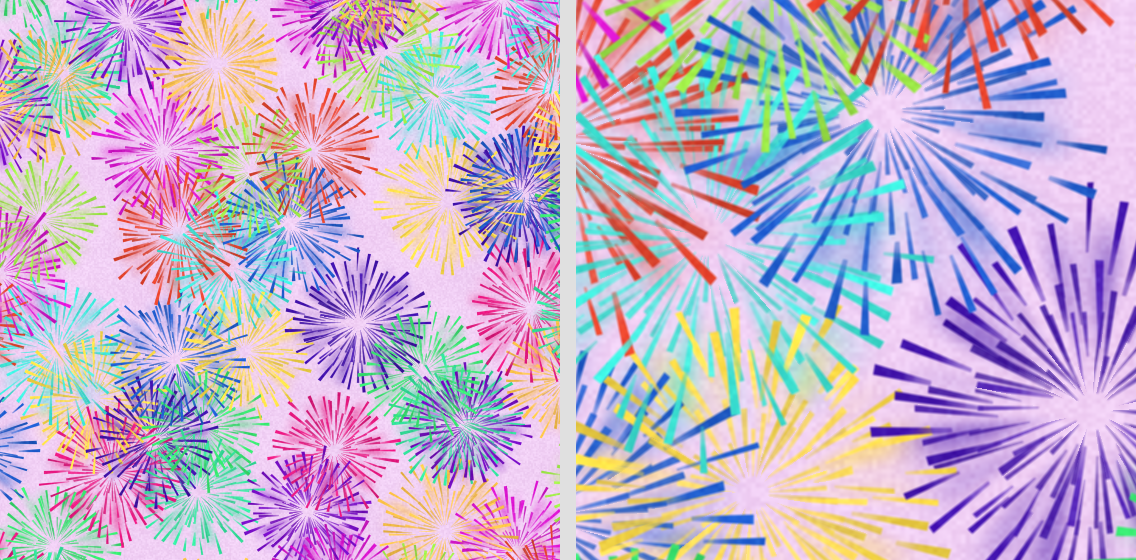
Left: the whole. Right: its middle third, enlarged.
This pattern is drawn by a Shadertoy shader. Its source:

```glsl
// Overlapping firework bursts of coloured radial strokes on grainy pink paper.
#define GRID 6.0            // bursts per canvas height
#define JITTER 1.0          // scatter of burst centres inside their cells
#define RADIUS 0.143        // largest burst radius
#define RAYS 38.0           // strokes per ring
#define RINGS 3             // rings of strokes per burst
#define STROKE 0.0027       // half width of a stroke at its tip
#define SOFTNESS 0.0012     // half width of the blur on stroke edges
#define TILT 0.24           // how far strokes lean off the radius
#define WASH 0.50           // strength of the tint between strokes
#define GRAIN 0.06          // strength of the paper grain
#define GRAIN_SCALE 360.0   // grains per canvas height
#define PAPER vec3(0.945, 0.815, 0.960)

const float TAU = 6.2831853;

const vec3 PALETTE[12] = vec3[12](
    vec3(0.22, 0.90, 0.44),   // green
    vec3(0.84, 0.08, 0.80),   // magenta
    vec3(1.00, 0.87, 0.28),   // yellow
    vec3(0.46, 0.05, 0.76),   // violet
    vec3(0.24, 0.92, 0.86),   // aqua
    vec3(0.90, 0.10, 0.50),   // crimson
    vec3(0.62, 0.92, 0.28),   // lime
    vec3(0.25, 0.07, 0.66),   // indigo
    vec3(1.00, 0.77, 0.28),   // amber
    vec3(0.12, 0.36, 0.80),   // blue
    vec3(0.20, 0.90, 0.62),   // mint
    vec3(0.88, 0.26, 0.17));  // vermilion

vec3 hash3(vec3 p) {
    p = fract(p * vec3(0.1031, 0.1030, 0.0973));
    p += dot(p, p.yxz + 33.33);
    return fract((p.xxy + p.yxx) * p.zyx);
}

float valueNoise(vec2 p) {
    vec2 i = floor(p), f = fract(p);
    f = f * f * (3.0 - 2.0 * f);
    float a = hash3(vec3(i, 7.0)).x;
    float b = hash3(vec3(i + vec2(1, 0), 7.0)).x;
    float c = hash3(vec3(i + vec2(0, 1), 7.0)).x;
    float d = hash3(vec3(i + vec2(1, 1), 7.0)).x;
    return mix(mix(a, b, f.x), mix(c, d, f.x), f.y);
}

// Tint a burst in uneven wedges that fade at its centre and its edge.
vec3 paintWash(vec3 col, vec2 p, vec3 ink, float seed, float radius) {
    float a = atan(p.y, p.x), r = length(p) / radius;
    float wedge = 0.5 + 0.28 * sin(a * 7.0 + seed * 40.0) + 0.22 * sin(a * 17.0 + seed * 90.0);
    float band = smoothstep(0.10, 0.55, r) * (1.0 - smoothstep(0.60, 0.92, r));
    return mix(col, ink, WASH * wedge * wedge * band);
}

// Paint one ring of tapered strokes; p is relative to the burst centre.
vec3 paintRing(vec3 col, vec2 p, vec3 ink, vec2 cell, float ring, float radius, float px) {
    float seed = hash3(vec3(cell, 40.0 + ring)).x;
    float turn = fract(atan(p.y, p.x) / TAU + seed) * RAYS;
    float ray = floor(turn);
    vec3 h = hash3(vec3(cell * 17.0 + ring * 5.0, ray + 11.0));
    vec3 k = hash3(vec3(ray + 3.0, cell.yx * 13.0 + ring * 7.0));

    // Stroke frame: distance along and across the ray
    float angle = (fract(turn) - 0.5 - (h.x - 0.5) * 0.5) * TAU / RAYS;
    float r = length(p);
    float tip = radius * (1.0 - 0.23 * ring - 0.30 * h.y);
    float tail = max(tip - radius * mix(0.18, 0.42, h.z), radius * 0.08);
    float along = r * cos(angle);
    float across = r * sin(angle) + (k.x - 0.5) * TILT * (along - 0.5 * (tip + tail));

    // Thin and pale at the tail, broad and strong at the tip
    float t = clamp((along - tail) / (tip - tail), 0.0, 1.0);
    float blur = max(SOFTNESS, 0.6 * px);
    float width = STROKE * mix(0.45, 1.0, t) * mix(0.65, 1.2, k.y) * (1.0 - 0.2 * ring);
    float side = 1.0 - smoothstep(width - blur, width + blur, abs(across));
    float ends = smoothstep(tail - blur, tail + blur, along)
               * (1.0 - smoothstep(tip - blur, tip + blur, along));
    float strength = mix(0.45, 1.0, smoothstep(0.0, 0.6, t)) * (1.0 - 0.13 * ring);

    // Shade varies by stroke
    vec3 shade = ink * mix(0.88, 1.08, k.z);
    return mix(col, shade, side * ends * strength);
}

void mainImage(out vec4 fragColor, in vec2 fragCoord) {
    vec2 uv = fragCoord / iResolution.y;
    float px = 1.0 / iResolution.y;

    // Paper with faint broad mottling
    float mottle = sin(uv.x * 23.0 + 2.0 * sin(uv.y * 17.0)) * sin(uv.y * 31.0 + uv.x * 9.0);
    vec3 col = PAPER + 0.012 * mottle * vec3(0.6, 1.0, 0.6);

    // Washes first, then rings from inside out, so that crossing bursts interleave
    vec2 home = floor(uv * GRID);
    for (int ring = RINGS; ring >= 0; ring--)
    for (int y = -1; y <= 1; y++)
    for (int x = -1; x <= 1; x++) {
        vec2 cell = home + vec2(x, y);
        vec3 h = hash3(vec3(cell + 20.0, 3.0));
        vec2 p = uv - (cell + 0.5 + JITTER * (h.xy - 0.5)) / GRID;
        float radius = RADIUS * mix(0.84, 1.0, h.z);
        if (length(p) > radius + 2.0 * px) continue;
        vec3 ink = PALETTE[int(mod(cell.x * 5.0 + cell.y * 2.0, 12.0))];
        if (ring == RINGS) col = paintWash(col, p, ink, h.z, radius);
        else col = paintRing(col, p, ink, cell, float(ring), radius, px);
    }

    // Fine grain over everything
    float grain = valueNoise(uv * GRAIN_SCALE) - 0.5;
    col += GRAIN * grain * vec3(0.8, 1.2, 0.8);
    fragColor = vec4(clamp(col, 0.0, 1.0), 1.0);
}
```
